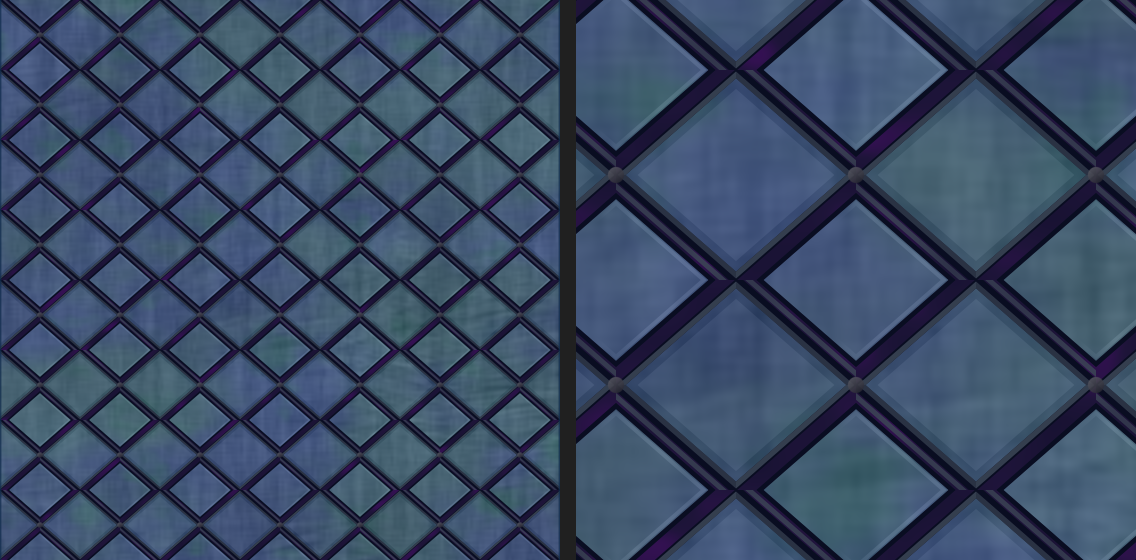
Left: the whole. Right: its middle third, enlarged.
Give the GLSL for this pattern, as a Shadertoy shader.

```glsl
#define GRID vec2(7.0, 8.0)
#define TEAL vec3(0.285, 0.395, 0.455)
#define BLUE vec3(0.265, 0.335, 0.490)
#define MOSS vec3(0.235, 0.400, 0.400)
#define GROOVE vec3(0.035, 0.050, 0.130)
#define PURPLE vec3(0.135, 0.085, 0.245)
#define STEEL vec3(0.235, 0.275, 0.335)
#define INNER_EDGE 0.385
#define OUTER_EDGE 0.540
#define STUD_RADIUS 0.0048
#define RELIEF 0.36

float hash(vec2 p) {
    vec3 k = fract(vec3(p.xyx) * 0.1031);
    k += dot(k, k.yzx + 33.33);
    return fract((k.x + k.y) * k.z);
}

float noise(vec2 p) {
    vec2 i = floor(p), f = fract(p);
    f = f * f * (3.0 - 2.0 * f);
    return mix(mix(hash(i), hash(i + vec2(1, 0)), f.x),
               mix(hash(i + vec2(0, 1)), hash(i + vec2(1, 1)), f.x), f.y);
}

float fbm(vec2 p) {
    float sum = 0.0, amp = 0.5;
    for (int i = 0; i < 4; i++) {
        sum += amp * noise(p);
        p = p * 2.03 + 17.3;
        amp *= 0.5;
    }
    return sum;
}

// Antialiased coverage of the interval a..b
float band(float s, float a, float b, float px) {
    float h = 0.6 * px;
    return smoothstep(a - h, a + h, s) - smoothstep(b - h, b + h, s);
}

float surfaceHeight(vec2 p) {
    return fbm(p * vec2(6.0, 17.0) + 1.5 * noise(p * 5.0));
}

// Weathered sheet running continuously behind the lattice
vec3 weatheredSheet(vec2 p) {
    float tint = smoothstep(0.34, 0.64, fbm(p * vec2(4.0, 6.5) + 3.1));
    vec3 col = mix(TEAL, BLUE, tint);
    float moss = smoothstep(0.56, 0.78, fbm(p * vec2(8.0, 11.0) + 41.0));
    col = mix(col, MOSS, 0.65 * moss);

    // Creases, strongest in scattered patches
    float slope = surfaceHeight(p) - surfaceHeight(p + vec2(-0.003, 0.006));
    float creased = 0.25 + smoothstep(0.45, 0.7, fbm(p * vec2(3.0, 7.0) + 9.0));
    col += RELIEF * creased * slope;

    // Vertical streaks and fine weave
    col += 0.055 * (noise(p * vec2(75.0, 9.0)) - 0.5);
    col += 0.030 * (noise(p * vec2(190.0, 45.0)) - 0.5);
    col += 0.020 * (noise(p * vec2(40.0, 230.0)) - 0.5);
    return col * (0.92 + 0.16 * fbm(p * 9.0 + 60.0));
}

void mainImage(out vec4 fragColor, in vec2 fragCoord) {
    vec2 uv = fragCoord / iResolution.xy;
    vec2 g = uv * GRID;
    float px = length(GRID / iResolution.xy);

    // s is 0 at a framed diamond's centre, 0.5 on the lattice, 1 in open ones
    vec2 q = fract(g + vec2(0.0, 0.5)) - 0.5;
    float s = abs(q.x) + abs(q.y);
    float falling = step(0.0, q.x * q.y);

    // Tiles with slight tonal variation and bevelled rims
    vec2 tileId = floor(vec2(g.x + g.y, g.x - g.y));
    vec3 col = weatheredSheet(uv);
    col *= 0.97 + 0.06 * hash(tileId + 31.0);
    col += 0.07 * band(s, INNER_EDGE - 0.032, INNER_EDGE - 0.008, px) * smoothstep(-0.1, 0.1, q.x);
    col -= 0.05 * band(s, OUTER_EDGE, OUTER_EDGE + 0.05, px);

    // Dark groove inside each framed diamond
    float wear = noise(uv * vec2(34.0, 41.0) + 5.0);
    col = mix(col, GROOVE, band(s, INNER_EDGE, OUTER_EDGE, px));

    // Violet core, wider on rising bars
    vec3 violet = PURPLE + vec3(0.07, -0.02, 0.08) * smoothstep(0.5, 0.95, wear);
    float core = band(s, 0.415, mix(0.495, 0.470, falling), px);
    col = mix(col, violet, core * (0.6 + 0.4 * wear));

    // Steel rail on falling bars, lip along the outer side of every bar
    float rail = falling * band(s, 0.430, 0.462, px);
    col = mix(col, STEEL, rail * (0.60 + 0.3 * wear));
    float lip = band(s, 0.507, OUTER_EDGE, px);
    col = mix(col, STEEL, lip * mix(0.85, 0.65, falling));

    // Stud on the crossing at every cell centre
    vec2 toStud = (fract(g) - 0.5) / GRID;
    float studDist = length(toStud);
    float soft = 0.8 / iResolution.y;
    float stud = 1.0 - smoothstep(STUD_RADIUS - soft, STUD_RADIUS + soft, studDist);
    float sheen = dot(toStud, vec2(-0.6, 0.8)) / STUD_RADIUS;
    col = mix(col, vec3(0.25, 0.25, 0.29) + 0.09 * sheen, 0.85 * stud);

    // Deep blue trim on the left and right sides
    float side = min(uv.x, 1.0 - uv.x);
    col = mix(col, vec3(0.05, 0.16, 0.29), 0.7 * (1.0 - smoothstep(0.001, 0.004, side)));

    fragColor = vec4(clamp(col, 0.0, 1.0), 1.0);
}
```
